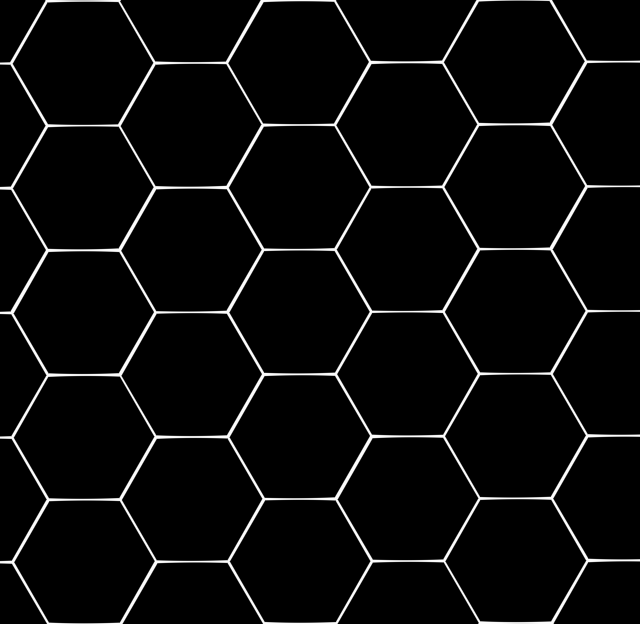
Reproduce this pattern procedurally as a WebGL 1 fragment shader.

```glsl
precision highp float;

// Thin white honeycomb of flat-topped hexagons on black, slightly tilted.
// Each point finds its nearest cell, then measures the three closest sides as
// segments whose widths taper and vary with a hash of the side's midpoint.

uniform vec2 u_resolution;

const vec2 CELLS_ACROSS = vec2(5.139, 5.005);  // canvas size in cell heights
const vec2 CELL_ORIGIN = vec2(-0.165, 0.0);    // a cell centre, from mid canvas
const float TILT = 0.003;                      // radians, counterclockwise
const float HALF_SIDE = 0.288675;              // cell height is 1
const vec2 LATTICE = vec2(1.7320508, 1.0);
const vec3 LINE_COLOR = vec3(0.99);
const vec3 BACKGROUND = vec3(0.0);

float hash(vec2 p) {
  vec3 h = fract(vec3(p.xyx) * 0.1031);
  h += dot(h, h.yzx + 33.33);
  return fract((h.x + h.y) * h.z);
}

vec2 rotate(vec2 p, float angle) {
  float c = cos(angle);
  float s = sin(angle);
  return vec2(c * p.x - s * p.y, s * p.x + c * p.y);
}

// Offset of p from the centre of the hexagon that contains it.
vec2 cellOffset(vec2 p) {
  vec2 a = mod(p + 0.5 * LATTICE, LATTICE) - 0.5 * LATTICE;
  vec2 b = mod(p, LATTICE) - 0.5 * LATTICE;
  return dot(a, a) < dot(b, b) ? a : b;
}

// Half width at position t along a side, with t from -1 to 1.
float sideHalfWidth(float t, vec2 normal, vec2 sideId) {
  float horizontal = step(0.9, abs(normal.y));
  float diagonal = normal.x > 0.0 ? 0.0095 : 0.0122;
  float tapered = mix(0.0070, 0.0125, t * t);
  float width = mix(diagonal, tapered, horizontal);
  float variation = 0.30 * (hash(sideId) - 0.5);
  float slope = 0.24 * (hash(sideId + 47.0) - 0.5) * t;
  return width * (1.0 + variation + slope);
}

// Coverage of the side that lies toward q along the given normal.
float sideCoverage(vec2 q, vec2 center, vec2 normal, float pixel) {
  float facing = dot(q, normal) < 0.0 ? -1.0 : 1.0;
  vec2 middle = 0.5 * facing * normal;
  vec2 tangent = vec2(-normal.y, normal.x);
  float along = clamp(dot(q, tangent), -HALF_SIDE, HALF_SIDE);
  float dist = length(q - middle - tangent * along);

  // Midpoints lie on a fine grid, so both neighbouring cells share the id.
  vec2 sideId = floor((center + middle) * vec2(2.3094, 4.0) + 0.5) + 100.0;
  float halfWidth = sideHalfWidth(along / HALF_SIDE, normal, sideId);
  return smoothstep(-0.75, 0.75, (halfWidth - dist) / pixel);
}

float honeycomb(vec2 p, float pixel) {
  vec2 q = cellOffset(p);
  float coverage = 0.0;
  for (int i = 0; i < 3; i++) {
    float angle = radians(30.0 + 60.0 * float(i));
    vec2 normal = vec2(cos(angle), sin(angle));
    coverage = max(coverage, sideCoverage(q, p - q, normal, pixel));
  }
  return coverage;
}

void main() {
  vec2 uv = gl_FragCoord.xy / u_resolution;
  vec2 p = rotate((uv - 0.5) * CELLS_ACROSS - CELL_ORIGIN, -TILT);
  float pixel = CELLS_ACROSS.y / u_resolution.y;
  float line = honeycomb(p, pixel);
  gl_FragColor = vec4(mix(BACKGROUND, LINE_COLOR, line), 1.0);
}
```
